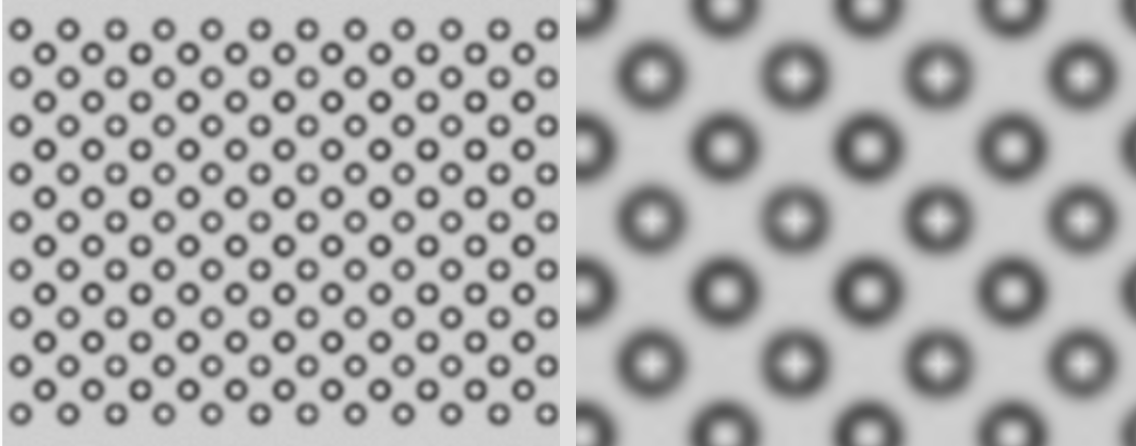
Left, the full canvas; right, a detail of the centre.
A Shadertoy shader for this pattern:

```glsl
const vec2 PITCH = vec2(0.1073, 0.1077);
const vec2 FIRST_RING = vec2(0.0460, 0.0715);
const vec2 STAGGER = vec2(0.0548, 0.0538);
const vec2 RING_COUNT = vec2(12.0, 9.0);
const float RING_RADIUS = 0.0181;
const float RING_SOFTNESS = 0.0071;
const float EDGE_STRIP = 0.0052;
const float PAPER = 0.808;
const float INK_DEPTH = 0.44;

float hash(vec2 p) {
    vec3 q = fract(vec3(p.xyx) * 0.1031);
    q += dot(q, q.yzx + 33.33);
    return fract((q.x + q.y) * q.z);
}

float valueNoise(vec2 p) {
    vec2 cell = floor(p);
    vec2 t = fract(p);
    t = t * t * (3.0 - 2.0 * t);
    float low = mix(hash(cell), hash(cell + vec2(1.0, 0.0)), t.x);
    float high = mix(hash(cell + vec2(0.0, 1.0)), hash(cell + 1.0), t.x);
    return mix(low, high, t.y);
}

float gaussian(float x, float width) {
    float t = x / width;
    return exp(-0.5 * t * t);
}

// Soft ring whose ink gathers unevenly around the circle
float ringInk(vec2 p, float radius, float softness, float seed) {
    float angle = atan(p.y, p.x);
    float r = length(p);
    float lobes = 0.055 * cos(4.0 * angle + 3.1416 * step(0.5, seed));
    float lean = 0.05 * cos(angle - 6.2832 * seed);
    float onRing = smoothstep(0.0, radius, r);
    return gaussian(r - radius, softness) * (1.0 + (lobes + lean) * onRing);
}

// Faint light cross inside a ring
float crossGlow(vec2 p, float size) {
    vec2 a = abs(p);
    return gaussian(min(a.x, a.y), size * 0.25) * gaussian(max(a.x, a.y), size);
}

// One finite lattice of rings; returns the change in brightness
float ringLattice(vec2 p, vec2 first, vec2 count, float parity) {
    vec2 id = clamp(round((p - first) / PITCH), vec2(0.0), count - 1.0);
    vec2 local = p - first - id * PITCH;
    float columnSeed = hash(vec2(id.x + 3.0, parity * 17.0 + 5.0));
    float ringSeed = hash(id + parity * 41.0 + 9.0);
    float depth = INK_DEPTH * mix(0.95, 1.03, parity) * mix(0.96, 1.04, ringSeed);
    float ink = depth * ringInk(local, RING_RADIUS, RING_SOFTNESS, columnSeed);
    float cross = 0.07 * (1.0 - parity) * crossGlow(local, 0.009);
    float center = 0.04 * parity * gaussian(length(local), 0.007);
    return cross + center - ink;
}

void mainImage(out vec4 fragColor, in vec2 fragCoord) {
    vec2 p = fragCoord / iResolution.y;

    // Light gray ground with slight grain
    float tone = PAPER + 0.018 * (valueNoise(p * 110.0) - 0.5);

    // Two staggered lattices
    for (int i = 0; i < 2; i++) {
        float parity = float(i);
        tone += ringLattice(p, FIRST_RING + STAGGER * parity, RING_COUNT - parity, parity);
    }

    // Pale strip along the left edge
    float blur = max(0.0012, 0.75 / iResolution.y);
    tone = mix(0.98, tone, smoothstep(EDGE_STRIP - blur, EDGE_STRIP + blur, p.x));

    fragColor = vec4(vec3(tone), 1.0);
}
```
